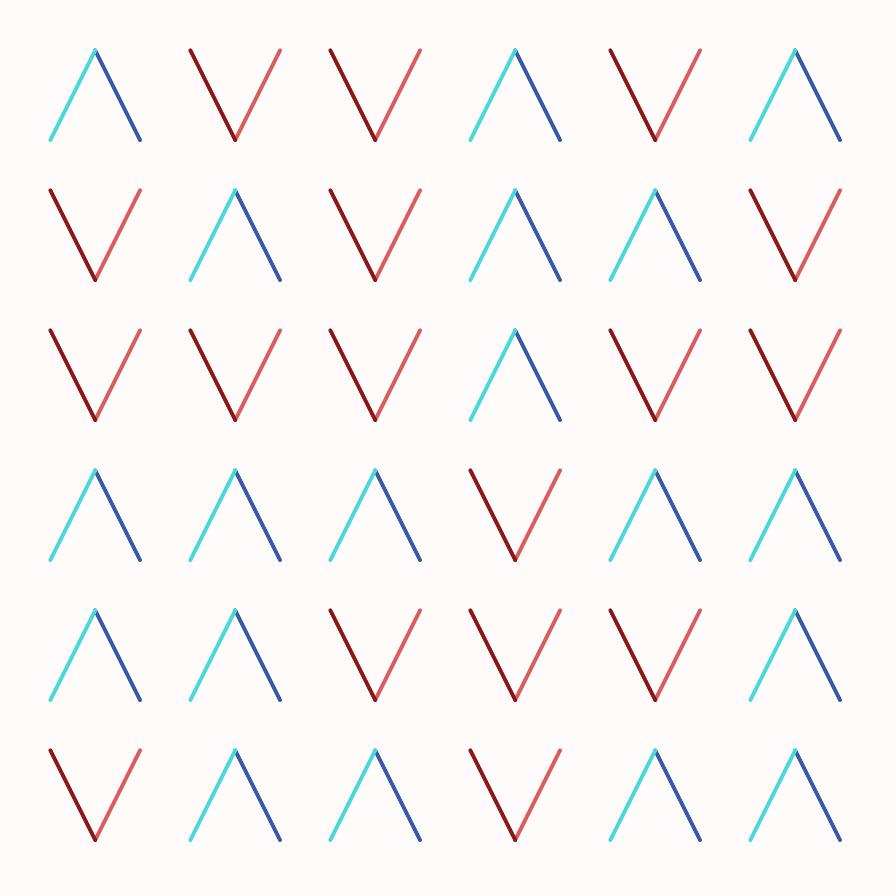
A Shadertoy shader for this pattern:

```glsl
const float COUNT = 6.0;
const float PITCH = 0.15625;
const vec2 GRID_ORIGIN = vec2(0.028125, 0.034375);
const float HALF_SIZE = 0.05;
const float HALF_WIDTH = 0.0022;

const vec3 PAPER = vec3(1.0, 0.984, 0.982);
const vec3 CYAN = vec3(0.29, 0.85, 0.86);
const vec3 BLUE = vec3(0.22, 0.35, 0.65);
const vec3 MAROON = vec3(0.54, 0.09, 0.10);
const vec3 CORAL = vec3(0.86, 0.36, 0.37);

// Distance to a segment with round caps
float segmentDistance(vec2 p, vec2 a, vec2 b) {
    vec2 pa = p - a, ba = b - a;
    return length(pa - ba * clamp(dot(pa, ba) / dot(ba, ba), 0.0, 1.0));
}

float stroke(float dist, float halfWidth, float pixel) {
    return 1.0 - smoothstep(-0.5 * pixel, 0.5 * pixel, dist - halfWidth);
}

// One bit per column, one mask per row, counted from the bottom
bool pointsUp(ivec2 cell) {
    int rowMasks[6] = int[6](27, 49, 59, 4, 22, 37);
    return ((rowMasks[cell.y] >> (5 - cell.x)) & 1) == 1;
}

// Two-tone chevron with its apex at the top, left arm above the right
vec3 chevron(vec3 base, vec2 p, float halfSize, vec3 leftColor, vec3 rightColor, float pixel) {
    vec2 apex = vec2(0.0, halfSize);
    float leftArm = segmentDistance(p, vec2(-halfSize), apex);
    float rightArm = segmentDistance(p, vec2(halfSize, -halfSize), apex);
    vec3 color = mix(base, rightColor, stroke(rightArm, HALF_WIDTH, pixel));
    return mix(color, leftColor, stroke(leftArm, HALF_WIDTH, pixel));
}

void mainImage(out vec4 fragColor, in vec2 fragCoord) {
    float pixel = 1.0 / iResolution.y;
    vec2 grid = (fragCoord * pixel - GRID_ORIGIN) / PITCH;

    // Clamping the cell index leaves the margins empty
    vec2 cell = clamp(floor(grid), 0.0, COUNT - 1.0);
    vec2 local = (grid - cell - 0.5) * PITCH;

    // Orientation also selects the colour pair
    bool up = pointsUp(ivec2(cell));
    local.y *= up ? 1.0 : -1.0;
    vec3 leftColor = up ? CYAN : MAROON;
    vec3 rightColor = up ? BLUE : CORAL;

    fragColor = vec4(chevron(PAPER, local, HALF_SIZE, leftColor, rightColor, pixel), 1.0);
}
```
